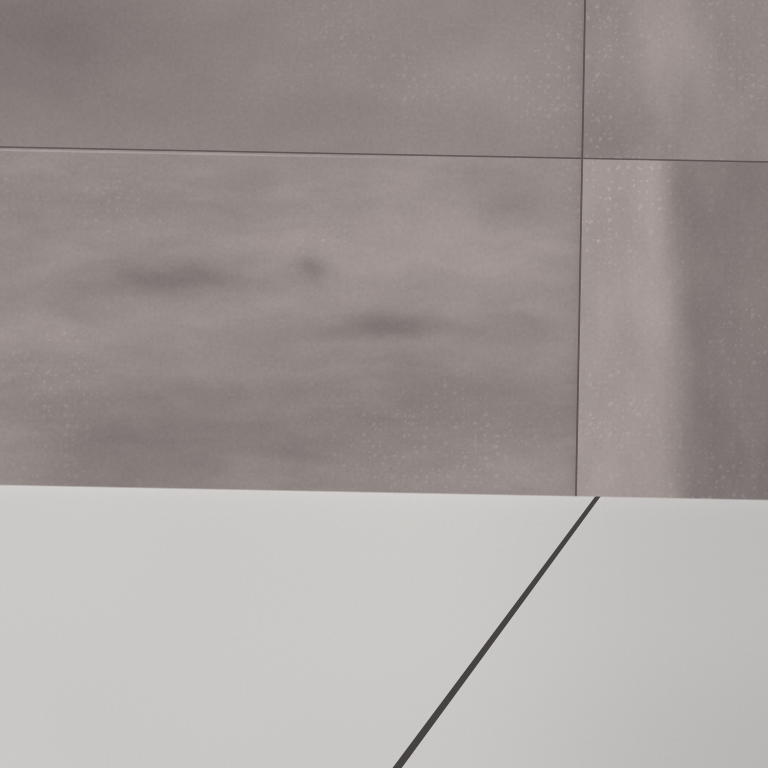
Give the GLSL for this texture, as a WebGL 1 fragment shader.

```glsl
precision highp float;
// A wall of worn grey stone tiles above a pale, smooth floor with one slanted joint.
// Stretched gradient noise and soft elliptical stains shade the stone; distances
// to nearly straight lines place the thin seams, the floor edge and the joint.

uniform vec2 u_resolution;

vec2 hash2(vec2 p) {
  vec3 q = fract(p.xyx * vec3(0.1031, 0.1030, 0.0973));
  q += dot(q, q.yzx + 33.33);
  return fract((q.xx + q.yz) * q.zy);
}

// Gradient noise, roughly -0.7 to 0.7
float noise(vec2 p) {
  vec2 i = floor(p), f = fract(p);
  vec2 w = f * f * f * (f * (f * 6.0 - 15.0) + 10.0);
  float a = dot(hash2(i) * 2.0 - 1.0, f);
  float b = dot(hash2(i + vec2(1, 0)) * 2.0 - 1.0, f - vec2(1, 0));
  float c = dot(hash2(i + vec2(0, 1)) * 2.0 - 1.0, f - vec2(0, 1));
  float d = dot(hash2(i + 1.0) * 2.0 - 1.0, f - 1.0);
  return mix(mix(a, b, w.x), mix(c, d, w.x), w.y);
}

float fbm(vec2 p) {
  float sum = 0.0, amp = 0.6;
  for (int i = 0; i < 5; i++) {
    sum += amp * noise(p);
    p = mat2(1.6, 0.9, -0.9, 1.6) * p + 7.3;
    amp *= 0.55;
  }
  return sum;
}

float stain(vec2 p, vec2 center, vec2 radius) {
  vec2 d = (p - center) / radius;
  return exp(-dot(d, d));
}

float stroke(float dist, float halfWidth, float px) {
  return 1.0 - smoothstep(halfWidth - 0.5 * px, halfWidth + 0.8 * px, abs(dist));
}

// Sparse pale chips, one per jittered cell
float chips(vec2 p, float cells) {
  vec2 g = p * cells, id = floor(g);
  vec2 r = hash2(id + 19.0);
  float d = length(fract(g) - 0.3 - 0.4 * r + 0.25 * noise(g * 3.0));
  return smoothstep(0.28, 0.08, d) * step(0.72, hash2(id + 71.0).x);
}

// Wide tile below the seam: cloudy horizontal drifts and dark stains
float wideTile(vec2 p) {
  vec2 q = p + 0.025 * vec2(fbm(p * 9.0), fbm(p * 9.0 + 40.0));
  float v = 0.555 + 0.06 * fbm(q * vec2(5.0, 17.0)) + 0.035 * fbm(q * vec2(14.0, 42.0) + 9.0);
  v += 0.045 * stain(q, vec2(0.58, 0.68), vec2(0.26, 0.09));
  v += 0.035 * stain(q, vec2(0.07, 0.57), vec2(0.16, 0.035));
  v += 0.04 * stain(q, vec2(0.02, 0.40), vec2(0.05, 0.05));
  v += 0.03 * stain(q, vec2(0.70, 0.39), vec2(0.08, 0.04));
  v -= 0.075 * stain(q, vec2(0.22, 0.635), vec2(0.08, 0.022));
  v -= 0.06 * stain(q, vec2(0.405, 0.648), vec2(0.02, 0.016));
  v -= 0.075 * stain(q, vec2(0.50, 0.577), vec2(0.065, 0.015));
  v -= 0.045 * stain(q, vec2(0.68, 0.57), vec2(0.07, 0.02));
  v -= 0.035 * stain(q, vec2(0.66, 0.735), vec2(0.06, 0.02));
  v -= 0.06 * stain(q, vec2(0.22, 0.42), vec2(0.22, 0.07));
  v -= 0.035 * stain(q, vec2(0.62, 0.47), vec2(0.20, 0.06));
  return v;
}

// Tile above the seam: darker toward the upper left
float upperTile(vec2 p) {
  float v = 0.54 + 0.05 * fbm(p * vec2(7.0, 11.0) + 31.0);
  v -= 0.065 * stain(p, vec2(0.03, 0.96), vec2(0.20, 0.11));
  v += 0.025 * stain(p, vec2(0.62, 0.90), vec2(0.18, 0.08));
  return v - 0.02 * stain(p, vec2(0.35, 0.86), vec2(0.2, 0.04));
}

// Right-hand tiles: a pale vertical band fading into a dark side
float sideTile(vec2 p, float above) {
  float x = p.x + 0.025 * fbm(p * vec2(12.0, 5.0));
  float low = mix(0.605, 0.495, smoothstep(0.845, 0.91, x));
  low += 0.025 * stain(p, vec2(0.85, 0.70), vec2(0.02, 0.15));
  low -= 0.025 * stain(p, vec2(0.98, 0.42), vec2(0.08, 0.10));
  float high = 0.545 + 0.055 * stain(vec2(x, p.y), vec2(0.86, 0.96), vec2(0.045, 0.12));
  high -= 0.035 * stain(p, vec2(0.79, 0.82), vec2(0.05, 0.05));
  return mix(low, high, above) + 0.055 * fbm(p * vec2(20.0, 9.0) + 3.0);
}

void main() {
  vec2 p = gl_FragCoord.xy / u_resolution;
  float px = 1.0 / min(u_resolution.x, u_resolution.y);
  float seamY = p.y - (0.8086 - 0.0195 * p.x);
  float seamX = p.x - (0.750 + 0.0185 * (p.y - 0.355));
  float edge = p.y - (0.3685 - 0.0195 * p.x);
  float above = smoothstep(-px, px, seamY);
  float side = smoothstep(-px, px, seamX);
  float grain = noise(p * 260.0) + 0.6 * noise(p * 140.0 + 5.0);

  // Stone wall, with chips gathered by low-frequency noise
  float stone = mix(mix(wideTile(p), upperTile(p), above), sideTile(p, above), side);
  float worn = smoothstep(-0.1, 0.35, noise(p * 6.0 + 2.0)) + 0.5 * side;
  stone += 0.035 * worn * (chips(p, 75.0) + chips(p + 0.37, 130.0)) + 0.022 * grain;
  vec3 wall = stone * vec3(1.035, 0.968, 0.950);
  wall += 0.07 * stroke(seamY + 0.004, 0.001, px) * (1.0 - smoothstep(0.3, 0.6, p.x));
  float seam = max(stroke(seamY, 0.0008, px), stroke(seamX, 0.0010, px));
  wall = mix(wall, vec3(0.27, 0.25, 0.245), 0.68 * seam);
  wall *= 1.0 - 0.08 * exp(-abs(seamX) * 120.0) * (1.0 - side);

  // Pale floor, dimming to the right and toward the lower corner
  float light = 0.795 - 0.055 * smoothstep(0.55, 1.05, p.x) - 0.02 * smoothstep(0.2, 0.0, p.y) * p.x;
  light += 0.012 * noise(p * 3.0) + 0.008 * grain;
  vec3 ground = light * vec3(1.0, 0.988, 0.978);
  ground += 0.025 * exp(-abs(edge) * 90.0);
  float joint = dot(p - vec2(0.517, 0.0), normalize(vec2(0.3515, -0.260)));
  ground = mix(ground, vec3(0.27, 0.26, 0.255), stroke(joint, mix(0.0046, 0.0026, p.y / 0.35), px));

  gl_FragColor = vec4(mix(ground, wall, smoothstep(-1.2 * px, 1.2 * px, edge)), 1.0);
}
```
